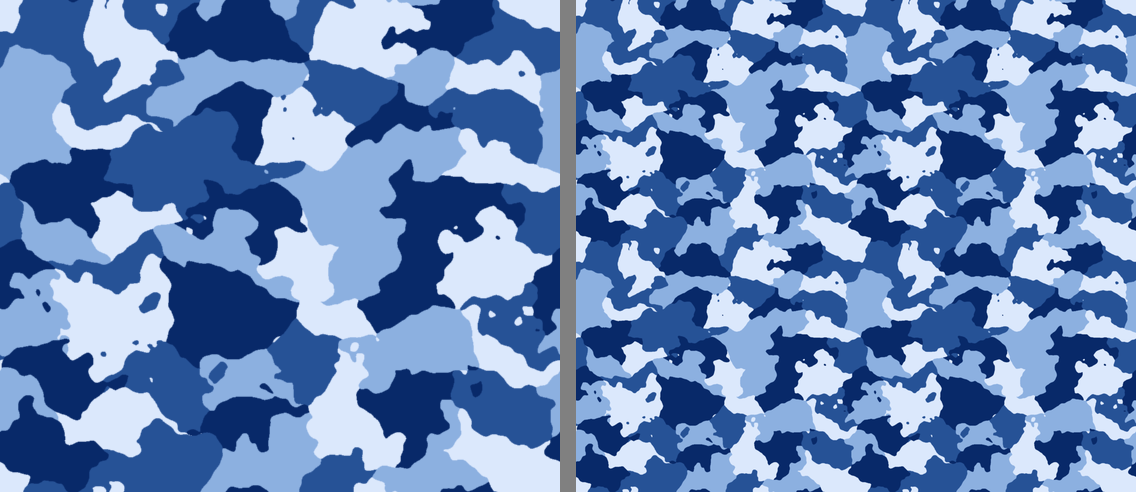
Left: one tile. Right: repeated 2 by 2.
This pattern is drawn by a WebGL 1 fragment shader. Its source:

```glsl
precision highp float;

// Seamless four-tone blue camouflage. Jittered cells, wider than tall, are
// coloured so that neighbours mostly differ; wrapping gradient noise bends
// their borders into lobes and ragged edges. Supersampling smooths the edges.

uniform vec2 u_resolution;

vec2 hash2(vec2 p) {
  vec3 q = fract(vec3(p.xyx) * vec3(0.1031, 0.1030, 0.0973));
  q += dot(q, q.yzx + 33.33);
  return fract((q.xx + q.yz) * q.zy);
}

// Slope contribution of one lattice corner, wrapped to the period
float corner(vec2 cell, vec2 offset, vec2 period, float seed) {
  vec2 gradient = hash2(mod(cell, period) + seed) * 2.0 - 1.0;
  return dot(gradient, offset);
}

float gradientNoise(vec2 uv, vec2 period, float seed) {
  vec2 p = uv * period;
  vec2 i = floor(p);
  vec2 f = p - i;
  vec2 s = f * f * f * (f * (f * 6.0 - 15.0) + 10.0);
  vec2 e = vec2(1.0, 0.0);
  float low = mix(corner(i, f, period, seed),
                  corner(i + e.xy, f - e.xy, period, seed), s.x);
  float high = mix(corner(i + e.yx, f - e.yx, period, seed),
                   corner(i + e.xx, f - e.xx, period, seed), s.x);
  return mix(low, high, s.y);
}

vec2 warp(vec2 uv, vec2 period, float seed) {
  return vec2(gradientNoise(uv, period, seed),
              gradientNoise(uv, period, seed + 71.0) * 1.14);
}

vec3 palette(float tone) {
  if (tone < 0.5) return vec3(0.03, 0.16, 0.41);  // navy
  if (tone < 1.5) return vec3(0.15, 0.32, 0.59);  // mid blue
  if (tone < 2.5) return vec3(0.55, 0.69, 0.88);  // sky
  return vec3(0.86, 0.91, 0.99);                  // pale
}

// Columns alternate between two tone pairs, rows between the pair's members
float cellTone(vec2 cell) {
  float column = mod(cell.x, 2.0);
  float phase = floor(hash2(vec2(cell.x, 5.0)).x * 2.0);
  float tone = column + 2.0 * mod(cell.y + phase, 2.0);
  vec2 h = hash2(cell + 137.0);
  return h.x < 0.16 ? floor(0.6 + h.y * 2.8) : tone;
}

vec3 camouflage(vec2 uv) {
  // Broad bends, deep lobes, bumps and fine ragged edges
  vec2 q = uv + 0.09 * warp(uv, vec2(3.0), 11.0)
              + 0.11 * warp(uv, vec2(9.0, 8.0), 23.0)
              + 0.052 * warp(uv, vec2(20.0, 18.0), 37.0)
              + 0.017 * warp(uv, vec2(50.0, 44.0), 53.0);

  // Nearest jittered centre
  vec2 grid = vec2(6.0, 10.0);
  vec2 p = q * grid;
  vec2 base = floor(p);
  vec2 owner = base;
  float nearest = 100.0;
  for (int y = -2; y <= 2; y++) {
    for (int x = -1; x <= 1; x++) {
      vec2 cell = base + vec2(float(x), float(y));
      vec2 wrapped = mod(cell, grid);
      vec2 centre = cell + 0.5 + 0.8 * (hash2(wrapped + 19.0) - 0.5);
      vec2 d = (centre - p) * vec2(1.4, 1.0);
      float dist = dot(d, d);
      if (dist < nearest) {
        nearest = dist;
        owner = wrapped;
      }
    }
  }
  return palette(cellTone(owner));
}

void main() {
  vec3 colour = vec3(0.0);
  for (int y = -1; y <= 1; y++) {
    for (int x = -1; x <= 1; x++) {
      vec2 offset = vec2(float(x), float(y)) * 0.5;
      colour += camouflage((gl_FragCoord.xy + offset) / u_resolution);
    }
  }
  gl_FragColor = vec4(colour / 9.0, 1.0);
}
```
